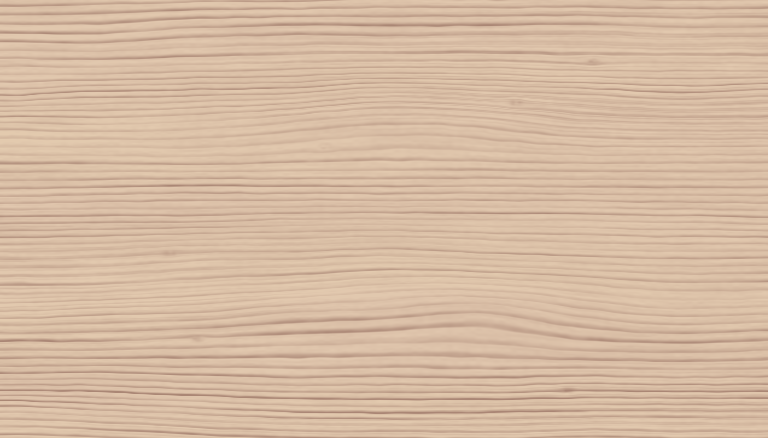
Reproduce this texture procedurally as a Shadertoy shader.

```glsl
// Pale softwood board with long horizontal growth rings.
// A warped height is cut into rings with fract; each ring darkens slowly
// and ends sharply. Stretched noise adds fibres, a hashed loop adds knots.

float hash(vec2 p) {
    vec3 q = fract(vec3(p.xyx) * 0.1031);
    q += dot(q, q.yzx + 33.33);
    return fract((q.x + q.y) * q.z);
}

float noise(vec2 p) {
    vec2 i = floor(p), f = fract(p);
    f = f * f * (3.0 - 2.0 * f);
    return mix(mix(hash(i), hash(i + vec2(1, 0)), f.x),
               mix(hash(i + vec2(0, 1)), hash(i + vec2(1, 1)), f.x), f.y);
}

float bump(vec2 p, vec2 centre, vec2 size) {
    vec2 d = (p - centre) / size;
    return exp(-dot(d, d));
}

// Dark late wood of each ring, with its strength changing along the grain
float rings(float r, float x, float blur) {
    float id = floor(r), f = fract(r);
    float fall = max(0.16, blur);
    float rise = smoothstep(0.25, 1.0 - fall, f);
    float line = rise * rise * (1.0 - smoothstep(1.0 - fall, 1.0, f));
    float strength = mix(0.28, 1.0, hash(vec2(id, 7.0)));
    strength *= mix(0.45, 1.3, noise(vec2(x * 2.6, id * 3.7)));
    strength *= mix(0.8, 1.15, noise(vec2(x * 28.0, id * 5.3)));
    return line * strength;
}

void mainImage(out vec4 fragColor, in vec2 fragCoord) {
    vec2 p = fragCoord / iResolution.y;

    // Slow drift, fine wobble and two broad swells in the grain
    float y = p.y;
    y += 0.035 * (noise(vec2(p.x * 1.3, p.y * 3.0)) - 0.5);
    y += 0.009 * (noise(vec2(p.x * 4.5, p.y * 14.0) + 20.0) - 0.5);
    y += 0.0022 * (noise(vec2(p.x * 22.0, p.y * 50.0) + 50.0) - 0.5);
    y -= 0.036 * bump(p, vec2(0.92, 0.73), vec2(0.36, 0.09));
    y -= 0.030 * bump(p, vec2(1.08, 0.30), vec2(0.28, 0.08));

    // Tiny knots push the rings aside
    float knots = 0.0;
    for (int i = 0; i < 6; i++) {
        float k = float(i);
        vec2 centre = vec2(1.75 * hash(vec2(k, 3.0)), (k + hash(vec2(k, 9.0))) / 6.0);
        float side = p.y < centre.y ? -1.0 : 1.0;
        y -= 0.005 * side * bump(p, centre, vec2(0.028, 0.014))
           * smoothstep(0.0, 0.008, abs(p.y - centre.y));
        knots += bump(p, centre, vec2(0.014, 0.006));
    }

    // Ring spacing varies over the height
    float r = -58.0 * y + 2.6 * noise(vec2(y * 7.0, 4.0));
    float blur = 58.0 / iResolution.y;
    float tone = rings(r, p.x, blur);
    tone *= mix(0.65, 1.2, noise(vec2(p.x * 0.9, y * 9.0) + 11.0));

    // Faint narrower rings in some bands
    float band = smoothstep(0.35, 0.75, noise(vec2(p.x * 0.7, y * 7.0) + 31.0));
    tone += 0.3 * band * rings(r * 1.9 + 0.4, p.x + 5.0, blur * 1.9);

    // Fibres, grain and broad shading
    tone += 0.16 * (noise(vec2(p.x * 9.0, y * 210.0)) - 0.4);
    tone += 0.09 * (noise(vec2(p.x * 75.0, y * 280.0) + 60.0) - 0.5);
    tone += 0.14 * (noise(vec2(p.x * 1.4, y * 16.0) + 80.0) - 0.35);
    tone += 0.55 * knots * noise(p * vec2(95.0, 150.0));

    vec3 earlyWood = mix(vec3(0.880, 0.782, 0.675), vec3(0.872, 0.768, 0.672),
                         noise(vec2(p.x, y * 11.0) + 90.0));
    vec3 lateWood = vec3(0.695, 0.560, 0.488);
    fragColor = vec4(mix(earlyWood, lateWood, clamp(tone, -0.05, 1.15)), 1.0);
}
```
